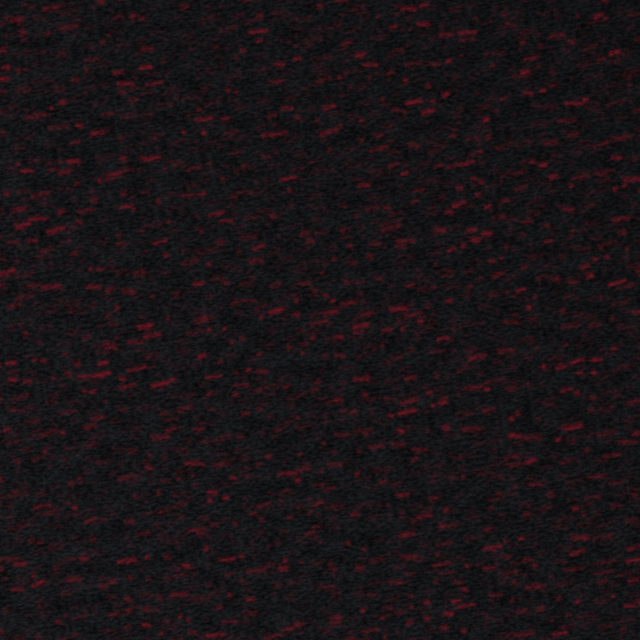
A Shadertoy shader for this texture:

```glsl
const vec3 CLOTH = vec3(0.074, 0.077, 0.084);
const vec3 RED_YARN = vec3(0.45, 0.075, 0.125);
const float TILT = 0.16;

vec2 hash2(vec2 p) {
    vec3 q = fract(p.xyx * vec3(0.1031, 0.1030, 0.0973));
    q += dot(q, q.yzx + 33.33);
    return fract((q.xx + q.yz) * q.zy);
}

mat2 rotation(float angle) {
    float c = cos(angle), s = sin(angle);
    return mat2(c, -s, s, c);
}

float cornerSlope(vec2 cell, vec2 corner, vec2 f) {
    float angle = 6.2832 * hash2(cell + corner).x;
    return dot(vec2(cos(angle), sin(angle)), f - corner);
}

float gradientNoise(vec2 p) {
    vec2 cell = floor(p), f = fract(p);
    vec2 u = f * f * f * (f * (f * 6.0 - 15.0) + 10.0);
    float low = mix(cornerSlope(cell, vec2(0, 0), f), cornerSlope(cell, vec2(1, 0), f), u.x);
    float high = mix(cornerSlope(cell, vec2(0, 1), f), cornerSlope(cell, vec2(1, 1), f), u.x);
    return mix(low, high, u.y);
}

// Soft-edged dash, from a round dot to a short thread
float dash(vec2 p, float halfLength, float radius) {
    vec2 d = vec2(max(abs(p.x) - halfLength, 0.0), p.y) / radius;
    return exp(-dot(d, d));
}

// One jittered dash per cell, with random length, slant and strength
float flecks(vec2 uv, float cells, float radius, float maxHalfLength, float seed) {
    vec2 home = floor(uv * cells);
    float cover = 0.0;
    for (int y = -1; y <= 1; y++) {
        for (int x = -1; x <= 1; x++) {
            vec2 cell = home + vec2(x, y);
            vec2 center = (cell + hash2(cell + seed)) / cells;
            vec2 shape = hash2(cell + seed + 71.0);
            vec2 look = hash2(cell + seed + 137.0);
            float halfLength = maxHalfLength * shape.x * shape.x;
            float slant = TILT + (shape.y - 0.5) * mix(0.9, 0.25, shape.x);
            float cluster = gradientNoise(center * 13.0 + seed);
            float strength = clamp(0.12 + 0.75 * look.x + 0.6 * cluster, 0.0, 1.0);
            vec2 p = rotation(slant) * (uv - center);
            cover = max(cover, strength * dash(p, halfLength, radius * mix(0.8, 1.15, look.y)));
        }
    }
    return cover;
}

void mainImage(out vec4 fragColor, in vec2 fragCoord) {
    vec2 uv = fragCoord / iResolution.y;
    vec2 along = rotation(TILT) * uv;

    // Fine slanted fibres over broader mottling
    float fibre = gradientNoise(along * vec2(105.0, 210.0));
    float fuzz = gradientNoise(along * vec2(210.0, 330.0) + 19.0);
    float mottle = gradientNoise(along * vec2(26.0, 40.0) + 43.0);
    float light = 1.0 + 0.14 * (0.5 - uv.x) + 0.12 * (0.5 - uv.y);
    float shade = light * (1.0 + 0.7 * fibre + 0.45 * fuzz + 0.4 * mottle);
    vec3 color = CLOTH * max(shade, 0.3);

    // Bright red dashes and fainter buried ones
    vec2 wobble = 0.0015 * vec2(fuzz, fibre);
    float bright = flecks(uv + wobble, 35.0, 0.0043, 0.013, 5.0);
    float buried = flecks(uv + wobble, 44.0, 0.0046, 0.010, 211.0);
    float red = max(0.8 * bright, 0.28 * buried) * (0.95 + 0.5 * fibre + 0.3 * fuzz);
    color = mix(color, RED_YARN, clamp(red, 0.0, 0.9));

    fragColor = vec4(color, 1.0);
}
```
